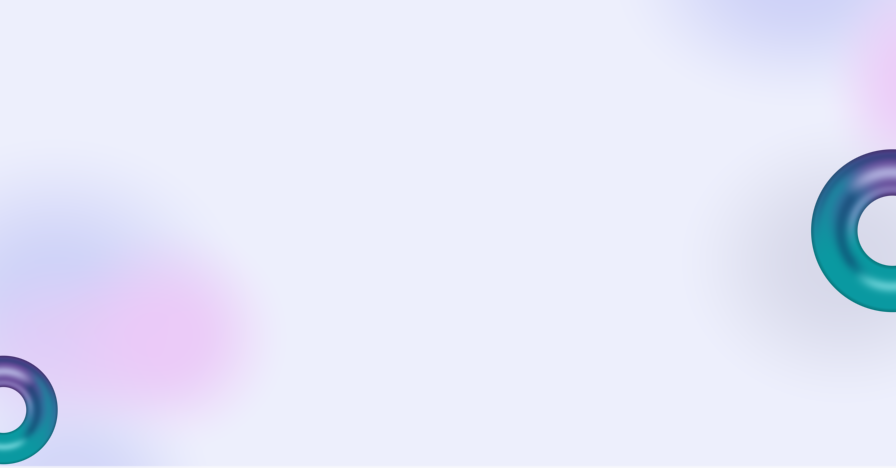
A WebGL 2 fragment shader for this background:

```glsl
#version 300 es
precision highp float;
// Pale lavender backdrop with soft blue and pink glows and two glossy rings cut by the side edges.

uniform vec2 u_resolution;
out vec4 outColor;

const vec3 PAPER = vec3(0.930, 0.938, 0.990);
const vec3 PERIWINKLE = vec3(0.805, 0.820, 0.970);
const vec3 PINK = vec3(0.925, 0.785, 0.970);
const vec3 SHADOW = vec3(0.825, 0.830, 0.900);
const vec3 PURPLE = vec3(0.37, 0.25, 0.57);
const vec3 BLUE = vec3(0.20, 0.43, 0.62);
const vec3 TEAL = vec3(0.04, 0.60, 0.63);
const vec3 NAVY = vec3(0.06, 0.25, 0.42);
const vec3 GLOSS = vec3(0.78, 0.80, 0.95);

// Soft elliptical spot: 1 at the centre, 0 at the given radii
float glow(vec2 p, vec2 center, vec2 radii) {
    return 1.0 - smoothstep(0.15, 1.0, length((p - center) / radii));
}

// Bell curve around a middle value
float bell(float x, float middle, float width) {
    float k = (x - middle) / width;
    return exp(-k * k);
}

// Shaded surface of a tube; t runs from the inner to the outer rim
vec3 tubeColor(vec2 dir, float t) {
    float height = dot(dir, normalize(vec2(0.3, 1.0)));
    vec3 color = mix(TEAL, BLUE, smoothstep(-0.75, 0.35, height));
    color = mix(color, PURPLE, smoothstep(0.35, 1.0, height));

    // Dark reflected bands and a lighter inner lip
    float side = 1.0 - smoothstep(0.55, 0.95, abs(dir.y));
    color = mix(color, NAVY, 0.55 * side * bell(t, 0.36, 0.15));
    color = mix(color, NAVY, 0.40 * bell(t, 0.86, 0.10) * smoothstep(-0.2, 0.7, dir.y));
    color = mix(color, GLOSS, 0.30 * bell(t, 0.14, 0.10) * smoothstep(-0.6, 0.5, dir.y));
    color = mix(color, TEAL, 0.45 * bell(t, 0.72, 0.16) * side);

    // Highlights on the upper and lower curves
    float upper = bell(t, 0.50, 0.17) * smoothstep(0.60, 1.0, dir.y);
    float lower = bell(t, 0.45, 0.13) * smoothstep(0.72, 1.0, -dir.y);
    color = mix(color, GLOSS, 0.72 * upper);
    color = mix(color, vec3(0.52, 0.88, 0.90), 0.65 * lower);

    // Rounded rims
    float rim = smoothstep(0.80, 1.0, abs(2.0 * t - 1.0));
    return color * (1.0 - 0.20 * rim);
}

// Ring painted over a background colour with smooth edges
vec3 paintRing(vec3 under, vec2 p, vec2 center, float inner, float outer, float edge) {
    vec2 q = p - center;
    float d = length(q);
    float t = clamp((d - inner) / (outer - inner), 0.0, 1.0);
    float dist = abs(d - 0.5 * (inner + outer)) - 0.5 * (outer - inner);
    float cover = 1.0 - smoothstep(-edge, edge, dist);
    return mix(under, tubeColor(q / max(d, 1e-4), t), cover);
}

void main() {
    // Canvas heights, with x fitted to the layout width
    const float WIDTH = 1.91;
    vec2 uv = gl_FragCoord.xy / u_resolution;
    vec2 p = uv * vec2(WIDTH, 1.0);
    float edge = 0.8 / u_resolution.y;
    vec3 color = PAPER;

    // Lower left glows
    color = mix(color, PERIWINKLE, 0.95 * glow(p, vec2(0.12, 0.36), vec2(0.43, 0.37)));
    color = mix(color, PERIWINKLE, 0.80 * glow(p, vec2(0.15, -0.02), vec2(0.32, 0.22)));
    color = mix(color, PINK, 0.90 * glow(p, vec2(0.36, 0.28), vec2(0.27, 0.26)));
    color = mix(color, PINK, 0.55 * glow(p, vec2(0.14, 0.25), vec2(0.28, 0.22)));

    // Upper right glows
    color = mix(color, PERIWINKLE, 0.95 * glow(p, vec2(1.70, 1.06), vec2(0.42, 0.31)));
    color = mix(color, PINK, 0.85 * glow(p, vec2(1.95, 0.82), vec2(0.21, 0.28)));

    // Shade behind the right ring
    color = mix(color, SHADOW, 0.80 * glow(p, vec2(1.80, 0.44), vec2(0.38, 0.33)));

    // Rings
    color = paintRing(color, p, vec2(1.903, 0.507), 0.075, 0.174, edge);
    color = paintRing(color, p, vec2(0.007, 0.124), 0.049, 0.116, edge);

    // Thin pale border below
    color = mix(color, vec3(0.98), 0.7 * (1.0 - smoothstep(0.002, 0.006, p.y)));
    outColor = vec4(color, 1.0);
}
```
